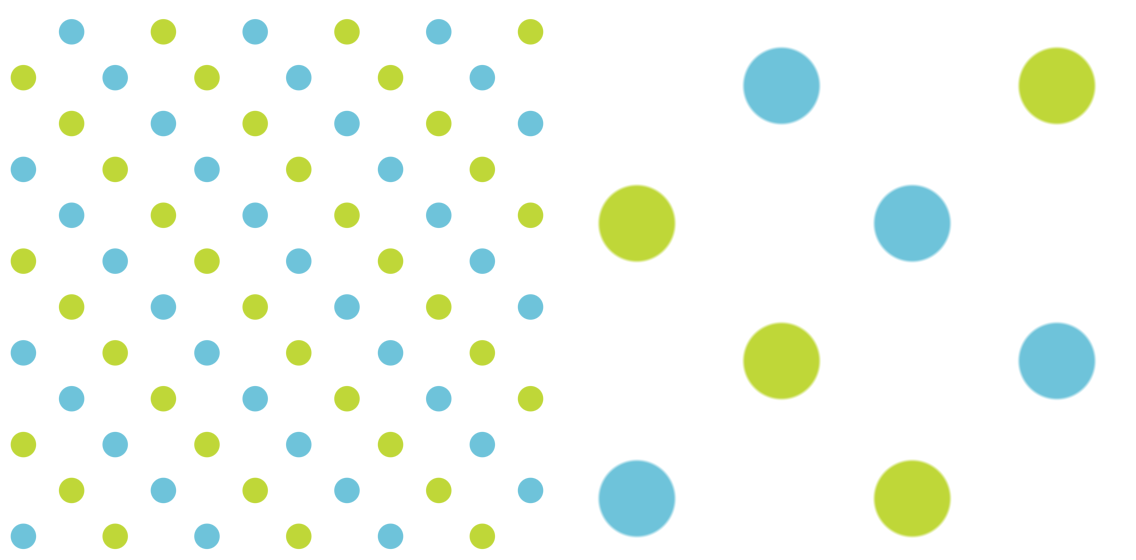
Left, the full canvas; right, a detail of the centre.
Reproduce this pattern procedurally as a WebGL 1 fragment shader.

```glsl
precision highp float;
// Staggered polka dots in blue and green on white.
// Each point finds its nearest dot by row and column; the colours alternate
// along a row, and their order shifts every second row.

uniform vec2 u_resolution;

#define COLUMN_STEP 0.1639
#define ROW_STEP 0.0819
#define FIRST_ROW 0.0568
#define EVEN_ROW_START 0.1279
#define ODD_ROW_START 0.0418
#define DOT_RADIUS 0.0227
#define EDGE_SOFTNESS 0.0012
#define PAPER vec3(1.0)
#define BLUE vec3(0.43, 0.765, 0.853)
#define GREEN vec3(0.75, 0.845, 0.22)

void main() {
    // Canvas units, with y measured down from the top edge
    vec2 p = gl_FragCoord.xy / u_resolution;
    p.y = 1.0 - p.y;

    // Nearest row, then nearest dot within it
    float row = floor((p.y - FIRST_ROW) / ROW_STEP + 0.5);
    float rowStart = mod(row, 2.0) < 0.5 ? EVEN_ROW_START : ODD_ROW_START;
    float column = floor((p.x - rowStart) / COLUMN_STEP + 0.5);
    vec2 center = vec2(rowStart + column * COLUMN_STEP,
                       FIRST_ROW + row * ROW_STEP);

    // Colour order over a cycle of four rows: blue, green, green, blue
    float isGreen = mod(column + floor((row + 1.0) * 0.5), 2.0);
    vec3 dotColor = mix(BLUE, GREEN, step(0.5, isGreen));

    // Disc with a smooth edge
    float dist = length(p - center) - DOT_RADIUS;
    float edge = max(EDGE_SOFTNESS, 0.75 / min(u_resolution.x, u_resolution.y));
    float coverage = 1.0 - smoothstep(-edge, edge, dist);

    gl_FragColor = vec4(mix(PAPER, dotColor, coverage), 1.0);
}
```
